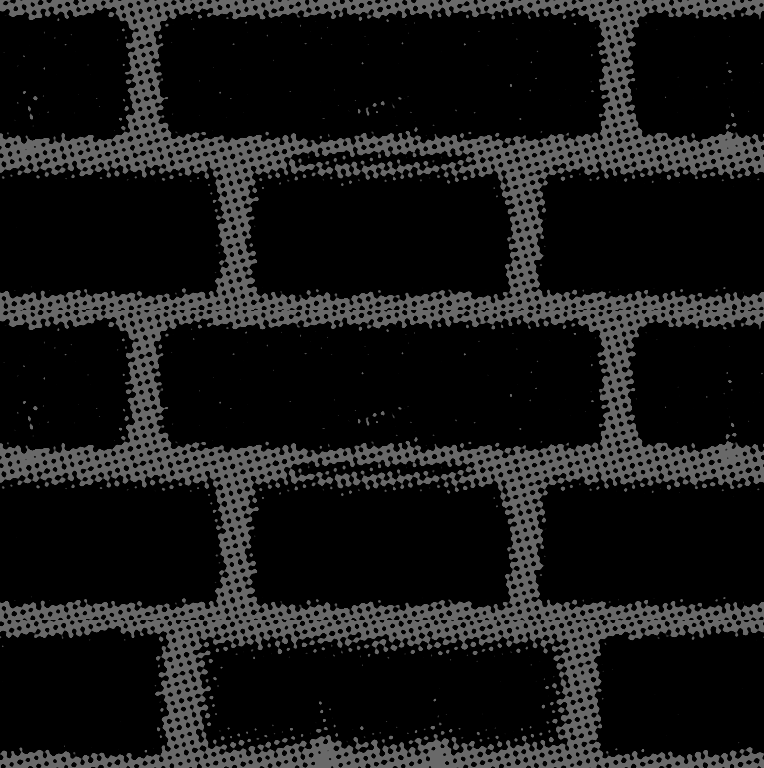
Write a WebGL 1 fragment shader that draws this texture.

```glsl
precision highp float;
uniform vec2 u_resolution;

// Unit gradient at a lattice corner, repeating across x
vec2 cornerGradient(vec2 cell, float period) {
  cell.x = mod(cell.x, period);
  float angle = 6.2832 * fract(sin(dot(cell, vec2(127.1, 311.7))) * 4375.85);
  return vec2(cos(angle), sin(angle));
}

// Gradient noise with a whole number of cells across the canvas
float gradientNoise(vec2 p, float cells) {
  p *= cells;
  vec2 i = floor(p), f = fract(p);
  vec2 u = f * f * f * (f * (f * 6.0 - 15.0) + 10.0);
  vec2 e = vec2(1.0, 0.0);
  float a = dot(cornerGradient(i, cells), f);
  float b = dot(cornerGradient(i + e.xy, cells), f - e.xy);
  float c = dot(cornerGradient(i + e.yx, cells), f - e.yx);
  float d = dot(cornerGradient(i + e.xx, cells), f - e.xx);
  return mix(mix(a, b, u.x), mix(c, d, u.x), u.y);
}

float roundedBox(vec2 p, vec2 halfSize, float radius) {
  vec2 q = abs(p) - halfSize + radius;
  return length(max(q, 0.0)) + min(max(q.x, q.y), 0.0) - radius;
}

// Soft bump of the given half width
float bump(float x, float width) {
  return exp(-x * x / (width * width));
}

void main() {
  vec2 uv = gl_FragCoord.xy / u_resolution;
  float down = 1.0 - uv.y;

  // Courses: a pair of rows laid twice, then one closing row
  float pairIndex = min(floor(down / 0.4036), 2.0);
  float y = down - pairIndex * 0.4036;
  float closing = step(1.5, pairIndex);
  float second = step(0.198, y) * (1.0 - closing);
  float first = 1.0 - closing - second;
  vec2 p = vec2(uv.x, y + closing * 0.5);
  y -= second * 0.198;
  float height = first * 0.198 + second * 0.2056 + closing * 0.1928;

  // Two bricks per row, of unequal length
  float joint = first * 0.189 + second * 0.309 + closing * 0.235;
  float span = first * 0.62 + second * 0.377 + closing * 0.529;
  float x = fract(uv.x - joint);
  float other = step(span, x);
  vec2 size = vec2(mix(span, 1.0 - span, other), height);
  vec2 q = vec2(x - other * span, y) - 0.5 * size;

  // Brick outline with a worn edge
  float grain = gradientNoise(p, 113.0);
  float d = roundedBox(q, 0.5 * size - vec2(0.0175, 0.0165), 0.02 + 0.015 * first);
  d += 0.007 * gradientNoise(p, 11.0) + 0.009 * gradientNoise(p, 43.0);

  // Mortar tone fading into the brick, wider on some faces
  float top = smoothstep(0.0, -0.08, q.y);
  float fade = 0.016 + 0.022 * second * top + 0.036 * closing * (1.0 - other);
  float mortar = smoothstep(-fade, 0.004, d);
  float speckle = first + 0.55 * second + 0.75 * closing;
  float tone = mix(-0.4, 0.7, mortar) + grain * mix(speckle, 0.35, mortar);

  // Dark crack under the joint, pale smudges and a slanted scratch
  float crack = bump(y - 0.009, 0.007) * (1.0 - smoothstep(0.09, 0.14, abs(q.x)));
  tone -= 0.65 * crack * second * (1.0 - other);
  float smudgeX = mix(0.075, 0.042, first);
  float smudge = bump(abs(q.x) - smudgeX, 0.012) * smoothstep(-0.04, 0.04, q.y);
  tone += 0.42 * smudge * (first * other + closing * (1.0 - other));
  float scratch = bump(q.y - 0.039 + 0.27 * q.x, 0.006) * step(abs(q.x), 0.031);
  tone += 0.6 * scratch * first * (1.0 - other);

  // Halftone screen turned by fifteen degrees
  vec2 dots = vec2(86.0 * p.x - 23.0 * p.y, 23.0 * p.x + 86.0 * p.y);
  float screen = 0.5 + 0.25 * dot(cos(6.2832 * dots), vec2(1.0));
  float soft = 75.0 / u_resolution.x;
  float ink = smoothstep(1.0 - soft, 1.0 + soft, screen + tone);

  gl_FragColor = vec4(vec3(0.41) * ink, 1.0);
}
```
